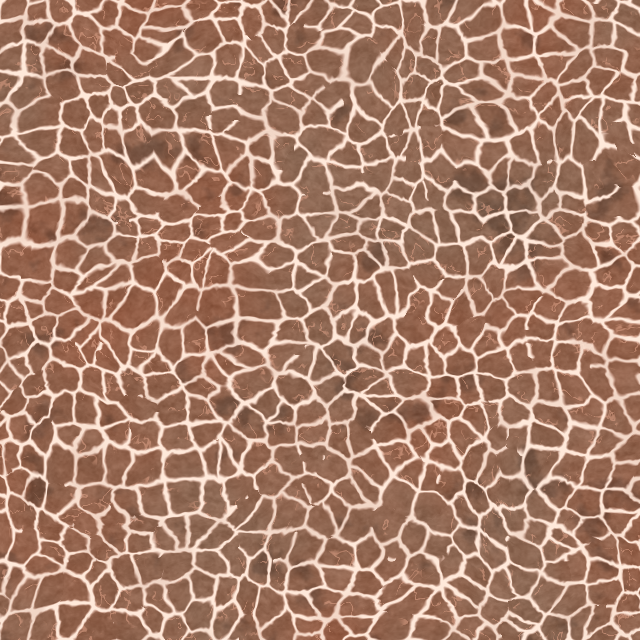
This texture is drawn by a Shadertoy shader. Its source:

```glsl
// Giraffe hide: irregular brown patches parted by a net of soft cream lines.
// A warped Voronoi diagram gives the net, with some borders broken into spurs;
// layered noise adds mottling, dark smudges and faint salmon veins.

vec2 hash2(vec2 p) {
    vec3 q = fract(p.xyx * vec3(0.1031, 0.1030, 0.0973));
    q += dot(q, q.yzx + 33.33);
    return fract((q.xx + q.yz) * q.zy);
}

float noise(vec2 p) {
    vec2 i = floor(p), f = fract(p);
    vec2 u = f * f * (3.0 - 2.0 * f);
    float low = mix(hash2(i).x, hash2(i + vec2(1, 0)).x, u.x);
    float high = mix(hash2(i + vec2(0, 1)).x, hash2(i + vec2(1, 1)).x, u.x);
    return mix(low, high, u.y);
}

float fbm(vec2 p) {
    float sum = 0.0, amp = 0.533;
    for (int i = 0; i < 4; i++) {
        sum += amp * noise(p);
        p = mat2(1.6, 1.2, -1.2, 1.6) * p + 17.3;
        amp *= 0.5;
    }
    return sum;
}

vec2 seed(vec2 cell) {
    return cell + 0.5 + 0.86 * (hash2(cell + 50.0) - 0.5);
}

// Distance to the nearest patch border, with rounded corners;
// patchId returns the cell that owns the point.
float borderDistance(vec2 p, out vec2 patchId) {
    vec2 base = floor(p);
    float nearest = 1e5;
    for (int y = -1; y <= 1; y++)
    for (int x = -1; x <= 1; x++) {
        vec2 cell = base + vec2(x, y);
        vec2 r = seed(cell) - p;
        float d = dot(r, r);
        if (d < nearest) { nearest = d; patchId = cell; }
    }

    vec2 home = seed(patchId);
    float gap = smoothstep(0.42, 0.58, noise(p * 2.3 + 40.0));
    float sum = 1e-6;
    for (int y = -2; y <= 2; y++)
    for (int x = -2; x <= 2; x++) {
        if (x == 0 && y == 0) continue;
        vec2 cell = patchId + vec2(x, y);
        vec2 other = seed(cell);
        float d = dot(0.5 * (home + other) - p, normalize(other - home));
        // A few shared borders are interrupted, leaving spurs
        float broken = step(0.89, hash2(patchId + cell + 210.0).y);
        d += 0.25 * broken * gap;
        sum += exp(-30.0 * d);
    }
    return -log(sum) / 30.0;
}

void mainImage(out vec4 fragColor, in vec2 fragCoord) {
    vec2 uv = fragCoord / iResolution.y;
    float pixel = 24.0 / iResolution.y;

    // Patch space: broad warp varies the sizes, fine warp roughens borders
    vec2 p = uv * 24.0 + 9.0;
    p += 0.9 * (vec2(noise(p * 0.35), noise(p * 0.35 + 71.0)) - 0.5);
    p += 0.16 * (vec2(noise(p * 2.6 + 13.0), noise(p * 2.6 + 37.0)) - 0.5);
    p += 0.07 * (vec2(noise(p * 7.0), noise(p * 7.0 + 91.0)) - 0.5);

    vec2 patchId;
    float d = borderDistance(p, patchId);

    // Brown patches drifting between greyish and reddish
    float tint = fbm(uv * 6.0 + 4.0) - 0.5;
    float mottle = fbm(p * vec2(3.5, 5.0)) - 0.5;
    float grain = noise(uv * 230.0) - 0.5;
    vec3 brown = vec3(0.568, 0.387, 0.300);
    brown += tint * vec3(0.06, -0.06, -0.08);
    brown += 0.13 * mottle + 0.035 * grain;
    brown += 0.03 * (hash2(patchId + 5.0).x - 0.5);
    brown *= 1.0 - 0.20 * smoothstep(0.62, 0.78, fbm(uv * 17.0 + 30.0));

    // Faint salmon veins inside the patches
    float ridge = abs(fbm(p * 1.5 + 60.0) - 0.5);
    float vein = 1.0 - smoothstep(0.004, 0.035, ridge);
    vein *= smoothstep(0.50, 0.72, noise(p * 1.9 + 25.0));
    vec3 color = mix(brown, vec3(0.83, 0.60, 0.50), 0.65 * vein);

    // Cream net with uneven width and a warm, soft edge
    float halfWidth = 0.068 + 0.035 * (noise(p * 1.3 + 80.0) - 0.5);
    float softness = max(0.052, pixel);
    float net = 1.0 - smoothstep(halfWidth - softness, halfWidth + softness, d);
    net *= 0.88 + 0.12 * smoothstep(0.2, 0.6, noise(p * 0.9 + 120.0));
    vec3 cream = vec3(1.0, 0.915, 0.855);
    color = mix(color, cream, net);
    color -= vec3(0.0, 0.10, 0.10) * net * (1.0 - net);

    fragColor = vec4(clamp(color, 0.0, 1.0), 1.0);
}
```
